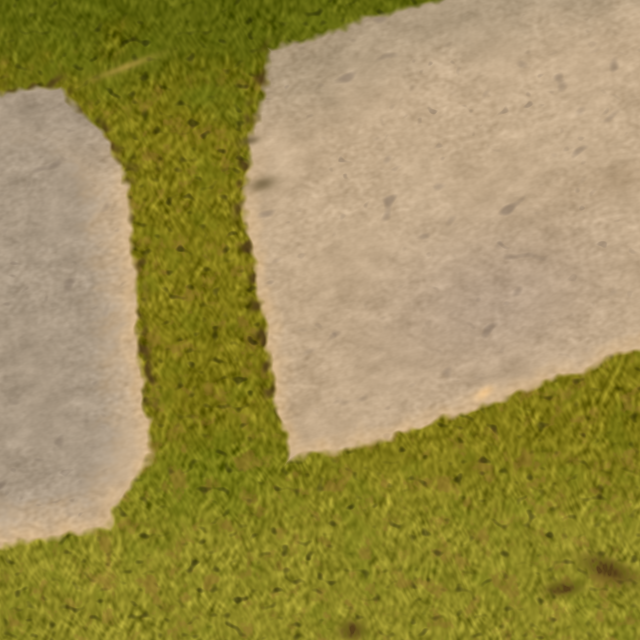
A three.js fragment shader for this texture:

```glsl
// Two worn sandstone slabs set in a lawn, seen from above in warm light.
// Each slab is an intersection of half planes with noise-roughened edges;
// stretched gradient noise gives the grass blades, stone grain and pits.
varying vec2 vUv;

vec2 hashGradient(vec2 cell) {
  vec2 h = vec2(dot(cell, vec2(127.1, 311.7)), dot(cell, vec2(269.5, 183.3)));
  return 2.0 * fract(sin(h) * 43758.55) - 1.0;
}

float noise(vec2 p) {
  vec2 i = floor(p), f = fract(p);
  vec2 u = f * f * f * (f * (f * 6.0 - 15.0) + 10.0);
  vec2 e = vec2(1.0, 0.0);
  float low = mix(dot(hashGradient(i), f), dot(hashGradient(i + e.xy), f - e.xy), u.x);
  float high = mix(dot(hashGradient(i + e.yx), f - e.yx),
                   dot(hashGradient(i + e.xx), f - e.xx), u.x);
  return mix(low, high, u.y);
}

float fbm(vec2 p) {
  float sum = 0.0, amp = 1.0;
  for (int i = 0; i < 4; i++) {
    sum += amp * noise(p);
    p = mat2(1.6, 1.2, -1.2, 1.6) * p + 7.3;
    amp *= 0.58;
  }
  return sum;
}

vec2 turn(vec2 p, float a) {
  return vec2(cos(a) * p.x + sin(a) * p.y, cos(a) * p.y - sin(a) * p.x);
}

// Signed distance to the line a-b, positive on its left side.
float side(vec2 p, vec2 a, vec2 b) {
  vec2 d = normalize(b - a), q = p - a;
  return d.x * q.y - d.y * q.x;
}

// Soft elliptical spot.
float spot(vec2 p, vec2 centre, vec2 size, float angle) {
  vec2 q = turn(p - centre, angle) / size;
  return exp(-dot(q, q));
}

vec3 grassColor(vec2 p) {
  vec2 bend = 0.012 * vec2(noise(p * 18.0), noise(p * 18.0 + 40.0));
  float blades = noise(turn(p + bend, -0.35) * vec2(110.0, 55.0))
               + 0.7 * noise(turn(p - bend, 0.5) * vec2(150.0, 80.0));
  blades *= 0.95 + 0.8 * noise(p * 20.0 + 70.0);
  float clumps = fbm(p * 14.0);
  float shade = smoothstep(0.77, 0.97, p.y + 0.12 * clumps + 0.08 * (p.x - 0.2));
  vec3 c = mix(vec3(0.49, 0.455, 0.085), vec3(0.55, 0.525, 0.15), smoothstep(0.38, 0.12, p.y));
  c = mix(c, vec3(0.345, 0.37, 0.05), 0.9 * shade);
  c = mix(c, vec3(0.39, 0.43, 0.06), 0.6 * spot(p, vec2(0.33, 0.26), vec2(0.14, 0.06), 0.2));
  c += vec3(0.23, 0.21, 0.12) * blades * (1.0 - 0.35 * shade) + vec3(0.075, 0.065, 0.04) * clumps;

  // Green tufts, dry thatch, dark gaps and bare earth
  c = mix(c, vec3(0.42, 0.46, 0.08), 0.3 * smoothstep(0.0, 0.5, fbm(p * 17.0 + 90.0)));
  float dry = smoothstep(0.05, 0.5, fbm(p * 27.0 + 30.0));
  c = mix(c, vec3(0.57, 0.44, 0.19), 0.5 * dry * (1.0 - shade));
  c *= 1.0 - 0.38 * smoothstep(0.15, 0.55, noise(p * vec2(55.0, 70.0) + 9.0));
  float earth = spot(p, vec2(0.95, 0.11), vec2(0.04, 0.016), -0.4)
              + spot(p, vec2(0.88, 0.08), vec2(0.025, 0.01), 0.1)
              + spot(p, vec2(0.55, 0.015), vec2(0.018, 0.014), 0.0);
  c = mix(c, vec3(0.29, 0.20, 0.08), clamp(earth * (0.75 + blades), 0.0, 0.85));
  float straw = spot(p, vec2(0.195, 0.895), vec2(0.05, 0.006), 0.36);
  return mix(c, vec3(0.68, 0.58, 0.27), 0.75 * straw);
}

vec3 stoneColor(vec2 p, float leftSlab, float depth) {
  vec2 q = turn(p, 0.25);
  float grain = fbm(q * vec2(22.0, 36.0));
  float fine = noise(q * vec2(95.0, 130.0));
  float broad = fbm(p * 5.0 + 12.0);
  float rough = smoothstep(-0.4, 0.4, noise(p * 8.0 + 60.0));
  vec3 c = vec3(0.765, 0.668, 0.543);

  // Grey weathering on the upper slab edge and the left slab's middle
  float weather = smoothstep(0.16, 0.0, side(p, vec2(1.0, 1.08), vec2(0.423, 0.92)) + 0.08 * broad);
  c = mix(c, vec3(0.66, 0.59, 0.485), 0.8 * weather * (1.0 - leftSlab));
  float worn = smoothstep(0.02, 0.085, depth + 0.035 * grain);
  worn = max(worn, smoothstep(0.66, 0.82, p.y));
  c = mix(c, vec3(0.65, 0.588, 0.508), 0.92 * leftSlab * worn);
  c -= vec3(0.07, 0.06, 0.03) * spot(p, vec2(0.77, 0.53), vec2(0.18, 0.11), 0.3) * (1.0 - leftSlab);
  c -= 0.07 * spot(p, vec2(0.97, 0.72), vec2(0.08, 0.025), 0.2);
  c += vec3(0.085, 0.08, 0.075) * grain + 0.055 * fine * (0.6 + rough) + 0.035 * broad;

  // Scattered pits and short scratches
  float pits = smoothstep(0.3, 0.56, noise(turn(p, 0.5) * vec2(24.0, 40.0) + 5.0));
  pits += 0.8 * smoothstep(0.28, 0.52, noise(q * vec2(52.0, 72.0) + 21.0)) * rough;
  c = mix(c, vec3(0.45, 0.39, 0.34), 0.45 * min(pits, 1.0));

  // Sunlit rim, uneven in width and strength
  float width = 0.032 * (1.0 + 0.8 * noise(p * 22.0));
  float rim = smoothstep(width, 0.004, depth) * smoothstep(0.83, 0.62, p.y);
  rim *= 0.65 + 0.5 * noise(p * 45.0 + 15.0);
  c = mix(c, vec3(0.85, 0.72, 0.545) + 0.1 * fine, rim);
  float glint = spot(p, vec2(0.757, 0.387), vec2(0.015, 0.008), 0.6);
  return c + vec3(0.15, 0.10, 0.03) * glint;
}

void main() {
  vec2 p = vUv;
  vec2 w = p + 0.014 * vec2(noise(p * 17.0), noise(p * 17.0 + 50.0))
             + 0.010 * vec2(noise(p * 60.0), noise(p * 60.0 + 80.0));

  // Slab outlines
  float right = min(side(w, vec2(0.423, 0.92), vec2(0.378, 0.694)),
                    side(w, vec2(0.378, 0.694), vec2(0.449, 0.285)));
  right = min(right, min(side(w, vec2(0.449, 0.285), vec2(0.56, 0.297)),
                         side(w, vec2(0.56, 0.297), vec2(1.0, 0.455))));
  right = min(right, side(w, vec2(0.677, 1.0), vec2(0.423, 0.92)));
  float left = min(side(w, vec2(0.0, 0.147), vec2(0.169, 0.175)),
                   side(w, vec2(0.169, 0.175), vec2(0.236, 0.29)));
  left = min(left, min(side(w, vec2(0.236, 0.29), vec2(0.194, 0.74)),
                       side(w, vec2(0.194, 0.74), vec2(0.098, 0.86))));
  left = min(left, side(w, vec2(0.098, 0.86), vec2(0.0, 0.853)));
  float depth = max(left, right);

  // Broken soil line along the gap, then the slabs over the lawn
  vec3 color = grassColor(p);
  float soil = exp(-pow((depth + 0.006) / 0.011, 2.0)) * smoothstep(0.27, 0.4, p.y);
  soil *= smoothstep(-0.1, 0.35, noise(p * 45.0 + 3.0)) * step(p.x, 0.46);
  color = mix(color, vec3(0.28, 0.20, 0.10), 0.8 * soil);
  color = mix(color, stoneColor(p, step(p.x, 0.3), depth), smoothstep(-0.006, 0.006, depth));
  float moss = spot(p, vec2(0.41, 0.712), vec2(0.022, 0.011), 0.3)
             + spot(p, vec2(0.39, 0.78), vec2(0.016, 0.007), 0.2);
  color = mix(color, vec3(0.38, 0.32, 0.20), 0.7 * min(moss, 1.0));
  gl_FragColor = vec4(clamp(color, 0.0, 1.0), 1.0);
}
```
